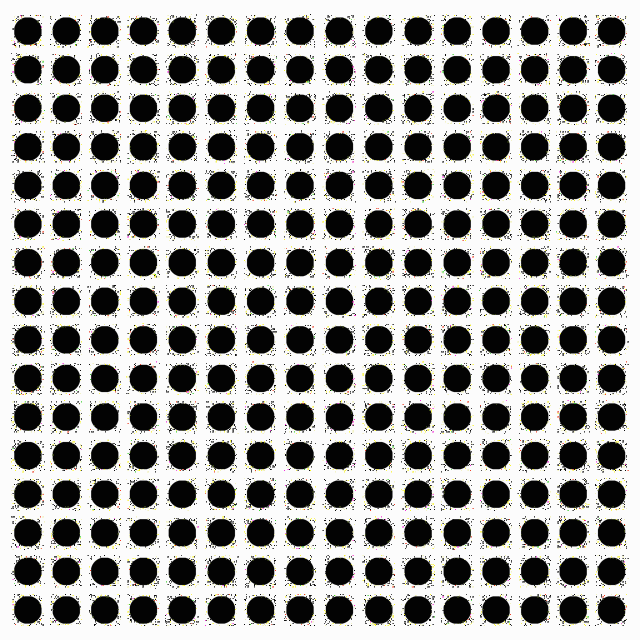
Write a Shadertoy shader that draws this pattern.

```glsl
// A 16 by 16 grid of black discs on white, each ringed by square-bounded specks.
// Discs are a distance function on a gently uneven lattice; specks are hashed
// on a fine cell grid: black toward the corners, yellow and other hues at the sides.

float hash(vec2 p) {
    return fract(sin(dot(p, vec2(12.9898, 78.233))) * 43758.5453);
}

// Column and row of the nearest disc
vec2 discIndex(vec2 p) {
    return clamp(round((p - vec2(0.0436, 0.0469)) / vec2(0.0608, 0.0603)), 0.0, 15.0);
}

// Columns drift slightly sideways across the sheet
vec2 discCentre(vec2 id) {
    vec2 centre = vec2(0.0436, 0.0469) + id * vec2(0.0608, 0.0603);
    centre.x -= 0.002 * sin(6.2832 * id.x / 15.0);
    return centre;
}

// Disc with faintly flattened sides
float discDistance(vec2 q) {
    vec2 a = abs(q);
    return max(length(q) - 0.0218, max(a.x, a.y) - 0.0213);
}

// Colour in rgb, presence in a, for one speck cell
vec4 speck(vec2 cell) {
    vec2 p = (cell + 0.5) / 512.0;
    vec2 id = discIndex(p);
    vec2 q = p - discCentre(id);
    vec2 a = abs(q);
    float d = discDistance(q);
    float pick = hash(cell);
    float hue = hash(cell + 37.7);

    // Olive flecks along the inner rim
    if (d < 0.0) {
        return vec4(0.27, 0.33, 0.10, step(-0.0016, d) * step(pick, 0.10));
    }

    // Ragged square boundary, thinning away from the disc
    float inside = step(max(a.x, a.y), 0.0235 + 0.0028 * hash(cell + 91.3));
    float fade = 1.0 - 0.65 * smoothstep(0.001, 0.013, d);
    float corner = smoothstep(0.008, 0.017, min(a.x, a.y));
    float black = mix(0.07, 0.27, corner) * fade;
    float tint = mix(0.15, 0.06, corner) * (q.y < -0.012 ? 1.3 : 0.9);

    if (pick < black) return vec4(vec3(0.01), inside);

    vec3 colour = vec3(0.93, 0.93, 0.69);
    if (hue < 0.48) colour = vec3(0.97, 0.95, 0.12);
    if (hue < 0.13) colour = vec3(0.92, 0.22, 0.12);
    if (hue < 0.06) colour = vec3(0.20, 0.80, 0.15);
    if (hue < 0.03) colour = vec3(0.95, 0.15, 0.85);

    // One column carries magenta on its right side
    if (id.x == 8.0 && q.x > 0.021 && hue < 0.5) colour = vec3(0.95, 0.15, 0.75);
    return vec4(colour, inside * step(pick, black + tint));
}

void mainImage(out vec4 fragColor, in vec2 fragCoord) {
    vec2 p = fragCoord / iResolution.xy;
    float pixel = 1.0 / min(iResolution.x, iResolution.y);

    // Solid discs on white
    float d = discDistance(p - discCentre(discIndex(p)));
    vec3 colour = mix(vec3(0.01), vec3(0.99), smoothstep(-0.7 * pixel, 0.7 * pixel, d));

    // Square specks with softened edges
    vec2 grid = p * 512.0;
    vec4 s = speck(floor(grid));
    vec2 edge = abs(fract(grid) - 0.5);
    float cover = clamp((0.46 - max(edge.x, edge.y)) / (512.0 * pixel) + 0.5, 0.0, 1.0);
    colour = mix(colour, s.rgb, s.a * cover);

    fragColor = vec4(colour, 1.0);
}
```
